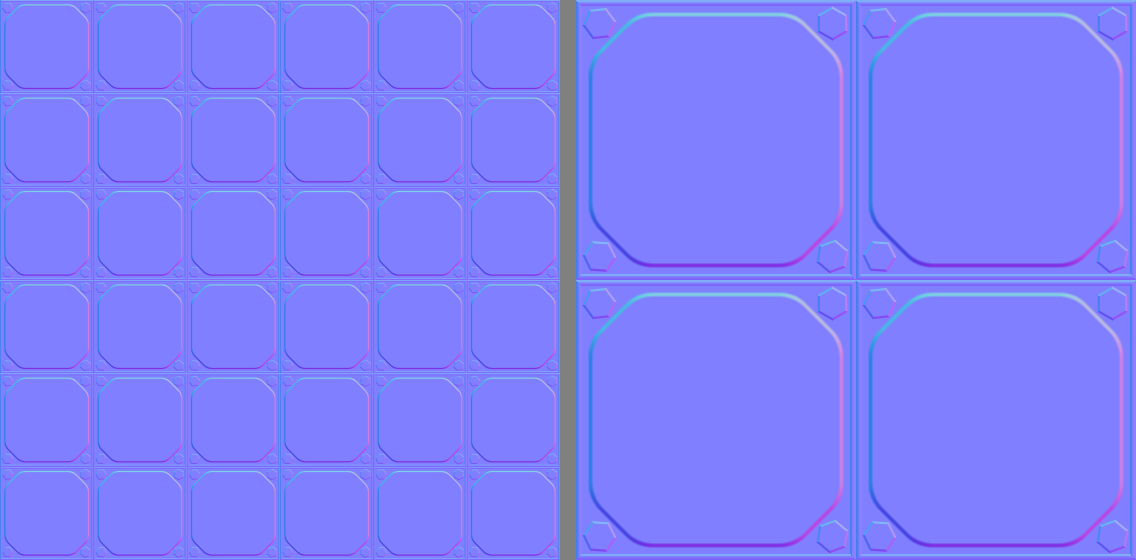
Left, the full canvas; right, a detail of the centre.
Write a WebGL 2 fragment shader that draws this texture map.

```glsl
#version 300 es
precision highp float;
// Tangent-space normal map of square metal plates: a raised chamfered panel,
// four hexagonal bolts and a rimmed seam. Each part is a distance field whose
// bevel is a thin soft band, tilted along the field's outward direction.

#define TILES 6.0          // plates across and down
#define PANEL_HALF 0.448   // half width of the raised panel
#define PANEL_CUT 0.515    // distance from the centre to the cut corners
#define PANEL_ROUND 0.04   // softness of the panel's corners
#define PANEL_BEVEL 0.0064 // half width of the panel's bevel
#define PANEL_TILT 0.63
#define BOLT_POS 0.416     // bolt offset from the plate centre
#define BOLT_SIZE 0.049    // centre to flat side
#define BOLT_BEVEL 0.0038
#define BOLT_TILT 0.43
#define SEAM_BEVEL 0.0042
#define RIM_WIDTH 0.018    // seam to the inner step of the rim

uniform vec2 u_resolution;
out vec4 fragColor;

const float SECTOR = 1.0471976; // sixth of a turn
const float SOFTNESS = 0.008;   // least width of a bevel's blur

float smoothMax(float a, float b, float k) {
    float h = max(k - abs(a - b), 0.0) / k;
    return max(a, b) + h * h * k * 0.25;
}

// Square with cut, softened corners
float panelDistance(vec2 p) {
    vec2 q = abs(p);
    float box = smoothMax(q.x - PANEL_HALF, q.y - PANEL_HALF, PANEL_ROUND);
    return smoothMax(box, (q.x + q.y) * 0.70711 - PANEL_CUT, PANEL_ROUND);
}

vec2 panelDirection(vec2 p) {
    vec2 e = vec2(0.001, 0.0);
    return normalize(vec2(panelDistance(p + e.xy) - panelDistance(p - e.xy),
                          panelDistance(p + e.yx) - panelDistance(p - e.yx)) + 1e-6);
}

// Box-filtered coverage of the band |d| < halfWidth
float band(float d, float halfWidth, float blur) {
    float hi = clamp(d + 0.5 * blur, -halfWidth, halfWidth);
    float lo = clamp(d - 0.5 * blur, -halfWidth, halfWidth);
    return (hi - lo) / blur;
}

// Unit normal leaning towards dir
vec3 tilted(vec2 dir, float tilt) {
    return vec3(dir * tilt, sqrt(1.0 - tilt * tilt));
}

// Seam walls lean more strongly towards the upper left
vec3 seamNormal(vec2 dir) {
    return tilted(dir, 0.29 + dot(dir, vec2(-0.16, 0.08)));
}

void main() {
    vec2 uv = gl_FragCoord.xy / u_resolution;
    vec2 p = fract(uv * TILES) - 0.5;
    float pixel = TILES / min(u_resolution.x, u_resolution.y);
    float blur = max(pixel, SOFTNESS);
    vec2 side = vec2(p.x < 0.0 ? -1.0 : 1.0, p.y < 0.0 ? -1.0 : 1.0);
    vec3 normal = vec3(0.0, 0.0, 1.0);

    // Raised panel
    float panel = band(panelDistance(p), PANEL_BEVEL, blur);
    normal = mix(normal, tilted(panelDirection(p), PANEL_TILT), panel);

    // Bolts, each corner turned by its own angle
    vec2 b = p - side * BOLT_POS;
    float turn = 0.23 + dot(side, vec2(0.21, 0.09));
    float angle = atan(b.y, b.x + 1e-6) - turn;
    float face = turn + (floor(angle / SECTOR) + 0.5) * SECTOR;
    vec2 faceDir = vec2(cos(face), sin(face));
    float bolt = band(dot(b, faceDir) - BOLT_SIZE, BOLT_BEVEL, pixel);
    normal = mix(normal, tilted(faceDir, BOLT_TILT), bolt);

    // Seam groove and the inner step of its rim
    vec2 edge = 0.5 - abs(p);
    vec2 outward = edge.x < edge.y ? vec2(side.x, 0.0) : vec2(0.0, side.y);
    float seam = min(edge.x, edge.y);
    float groove = band(seam - SEAM_BEVEL, SEAM_BEVEL, pixel);
    float rim = band(seam - RIM_WIDTH, SEAM_BEVEL * 0.8, pixel);
    normal = mix(normal, seamNormal(outward), groove);
    normal = mix(normal, seamNormal(-outward), rim);

    // Encode, with the flat colour at 0.497, 0.497, 1
    fragColor = vec4(normal * 0.5 + vec3(0.497, 0.497, 0.5), 1.0);
}
```
